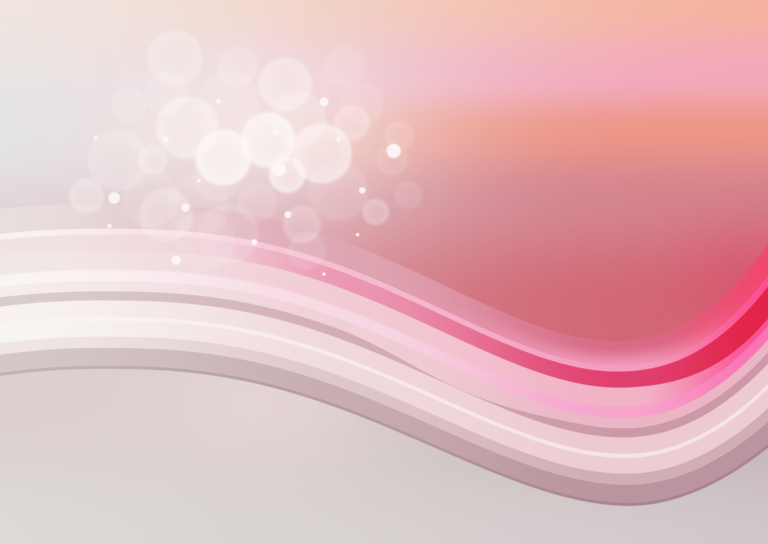
A WebGL 1 fragment shader for this background:

```glsl
precision highp float;
// A blush-toned backdrop with a flowing layered ribbon and a cloud of light discs.
// Two wave curves bound the ribbon; a coordinate between them selects its bands.
// Discs and sparks are scattered on a golden-angle spiral with hashed jitter.
uniform vec2 u_resolution;

const vec2 CLOUD_CENTER = vec2(.33, .715);
const vec2 CLOUD_SIZE = vec2(.235, .185);
const int DISC_COUNT = 34;
const int SPARK_COUNT = 18;
const float GOLDEN_ANGLE = 2.39996;
const vec3 WARM_WHITE = vec3(.99, .97, .97);
const vec3 HOT_PINK = vec3(.98, .32, .57);
const vec3 CRIMSON = vec3(.89, .14, .28);
const vec3 ROSE = vec3(.86, .31, .42);

float hash(float n) {
  return fract(sin(n * 127.1 + 3.7) * 4375.85);
}

// Depth below the top edge: crest on the left, trough on the right.
float wave(float x, vec2 crest, vec2 trough, float skew, float lift, vec2 tail) {
  float w = clamp((x - crest.x) / (trough.x - crest.x), 0., 1.);
  float y = mix(crest.y, trough.y, smoothstep(0., 1., pow(w, skew)));
  float before = max(crest.x - x, 0.) / crest.x;
  float after = max(x - trough.x, 0.) / (1. - trough.x);
  return y + lift * before * before - tail.x * pow(after, tail.y);
}

vec3 ramp(float x, vec3 left, vec3 middle, vec3 right) {
  vec3 c = mix(left, middle, smoothstep(0., .52, x));
  return mix(c, right, smoothstep(.46, .82, x));
}

vec3 backdrop(vec2 uv) {
  float d = 1. - uv.y;
  vec3 left = mix(vec3(.94, .90, .88), vec3(.89, .89, .90), smoothstep(0., .25, d));
  left = mix(left, vec3(.88, .82, .83), smoothstep(.25, .45, d));
  vec3 right = mix(vec3(.96, .70, .62), vec3(.95, .66, .73), smoothstep(0., .14, d));
  right = mix(right, vec3(.93, .59, .53), smoothstep(.14, .245, d));
  right = mix(right, vec3(.83, .52, .56), smoothstep(.23, .37, d));
  right = mix(right, vec3(.82, .41, .46), smoothstep(.36, .56, d));
  float reach = mix(1.05, .82, smoothstep(0., .3, d));
  return mix(left, right, smoothstep(-.06, reach, uv.x));
}

// Gaussian spot centred at c with half-size s.
float spot(vec2 uv, vec2 c, vec2 s) {
  vec2 g = (uv - c) / s;
  return exp(-dot(g, g));
}

vec3 floorColor(vec2 uv) {
  vec3 high = mix(vec3(.86, .81, .81), vec3(.75, .69, .70), smoothstep(.2, 1., uv.x));
  vec3 low = mix(vec3(.87, .86, .84), vec3(.82, .78, .79), uv.x);
  vec3 c = mix(low, high, smoothstep(0., .28, uv.y));
  return mix(c, vec3(.92, .85, .86), .6 * spot(uv, vec2(.35, .26), vec2(.15, .11)));
}

// Covers everything from the given band start downward.
vec3 layer(vec3 base, vec3 c, float t, float start, float aa) {
  return mix(base, c, smoothstep(start - aa, start + aa, t));
}

vec3 ribbon(vec3 c, float x, float t, float aa) {
  float far = smoothstep(.82, 1., x);
  vec3 band = ramp(x, vec3(.91, .87, .87), vec3(.87, .64, .69), vec3(.85, .42, .53));
  band = mix(band, ramp(x, band, band, vec3(.94, .60, .72)), smoothstep(.03, .16, t));
  c = layer(c, mix(band, vec3(.94, .28, .44), far), t, 0., aa);
  band = ramp(x, vec3(.98, .95, .95), vec3(.96, .73, .81), vec3(.96, .62, .75));
  c = layer(c, mix(band, HOT_PINK, far), t, .15, aa);
  // Saturated stripe, veiled by white on the left.
  band = ramp(x, vec3(.94, .89, .89), vec3(.92, .58, .69), vec3(.88, .25, .43));
  band = mix(vec3(.95, .89, .90), band, .4 + .6 * smoothstep(.2, .46, x));
  c = layer(c, mix(band, CRIMSON, far), t, .185 + .02 * far, aa);
  band = ramp(x, vec3(.95, .91, .91), vec3(.95, .79, .83), vec3(.95, .70, .78));
  c = layer(c, mix(band, HOT_PINK, far), t, .283 + .08 * far, aa);
  band = ramp(x, vec3(.98, .96, .96), vec3(.97, .84, .89), vec3(.97, .64, .80));
  c = layer(c, mix(band, vec3(.98, .45, .70), far), t, .4, 2. * aa);
  band = ramp(x, vec3(.96, .93, .92), vec3(.94, .81, .84), vec3(.92, .71, .77));
  c = layer(c, band, t, .467, aa);
  // The mauve sliver pinches out around the middle.
  float pinch = .053 * smoothstep(0., .16, abs(x - .6));
  band = ramp(x, vec3(.85, .80, .80), vec3(.83, .67, .72), vec3(.80, .60, .66));
  c = layer(c, band, t, .583 - pinch, aa);
  // Pale lower bands, then the grey-mauve hem.
  band = ramp(x, vec3(.97, .95, .94), vec3(.94, .84, .86), vec3(.93, .79, .82));
  c = layer(c, band, t, .585, aa);
  c = layer(c, mix(band, WARM_WHITE, .6), t, .685, aa);
  c = layer(c, band + vec3(0., .01, .01), t, .71, aa);
  band = ramp(x, vec3(.94, .90, .90), vec3(.87, .77, .78), vec3(.82, .68, .71));
  c = layer(c, band, t, .805, aa);
  band = ramp(x, vec3(.83, .78, .78), vec3(.78, .67, .69), vec3(.73, .58, .62));
  c = layer(c, band, t, .873, aa);
  return layer(c, band * .9, t, .982, aa);
}

void main() {
  vec2 uv = gl_FragCoord.xy / u_resolution;
  vec2 square = vec2(u_resolution.x / u_resolution.y, 1.);
  float px = 1. / u_resolution.y;
  // Soft halos behind the discs and beside the right bend.
  vec3 color = backdrop(uv);
  color = mix(color, WARM_WHITE, .55 * spot(uv, vec2(.33, .755), vec2(.2, .15)));
  color = mix(color, ROSE, .65 * spot(uv, vec2(1., .48), vec2(.12)));
  float top = wave(uv.x, vec2(.124, .375), vec2(.8, .627), 1.45, .009, vec2(.177, 2.27));
  float bottom = wave(uv.x, vec2(.13, .678), vec2(.82, .93), 1.3, .013, vec2(.107, 1.9));
  float t = (1. - uv.y - top) / (bottom - top);
  float aa = .9 * px / (bottom - top);
  color = layer(ribbon(color, uv.x, t, aa), floorColor(uv), t, 1., aa);
  // Translucent discs and small crisp sparks.
  for (int i = 0; i < DISC_COUNT + SPARK_COUNT; i++) {
    float n = float(i);
    bool spark = i >= DISC_COUNT;
    float k = spark ? (n - float(DISC_COUNT)) / float(SPARK_COUNT) : n / float(DISC_COUNT);
    float spread = sqrt(k + .01);
    float a = n * GOLDEN_ANGLE + .6;
    vec2 center = CLOUD_CENTER + CLOUD_SIZE * spread * vec2(cos(a), sin(a));
    center += .035 * (vec2(hash(n), hash(n + 51.)) - .5);
    if (spark) center.y -= .05;
    float size = hash(n + 17.);
    float radius = spark ? mix(.003, .014, size * size) : mix(.024, .058, size);
    float blur = spark ? px : .005;
    float dist = length((uv - center) * square);
    float bright = pow(hash(n + 83.), 2.5) * (1. - .65 * spread) * smoothstep(.48, .7, center.y);
    float alpha = spark ? .92 : (.13 + .85 * bright) * (.7 + .3 * smoothstep(.3, 1., dist / radius));
    color = mix(color, WARM_WHITE, alpha * (1. - smoothstep(radius - blur, radius + blur, dist)));
  }
  gl_FragColor = vec4(color, 1.);
}
```
